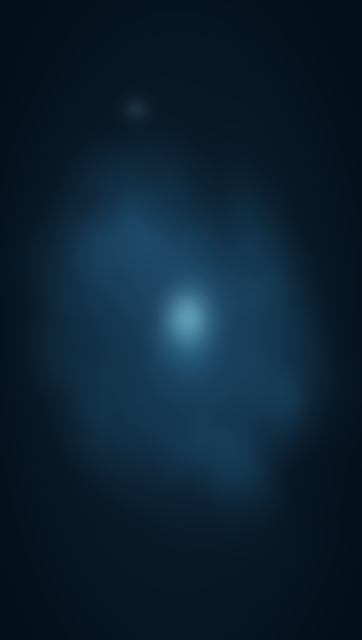
This background is drawn by a Shadertoy shader. Its source:

```glsl
// A dim blue nebula with a bright, slightly elongated core on a near-black sky.
// Tilted Gaussian glows and one soft ellipse are summed into a light amount,
// bent and mottled by gradient noise, then tinted from navy to pale teal.

vec2 hashGradient(vec2 cell) {
    float angle = 6.2832 * fract(sin(dot(cell, vec2(127.1, 311.7))) * 43758.5);
    return vec2(cos(angle), sin(angle));
}

float gradientNoise(vec2 p) {
    vec2 i = floor(p), f = fract(p);
    vec2 u = f * f * f * (f * (f * 6.0 - 15.0) + 10.0);
    vec2 e = vec2(0.0, 1.0);
    return mix(
        mix(dot(hashGradient(i), f), dot(hashGradient(i + e.yx), f - e.yx), u.x),
        mix(dot(hashGradient(i + e), f - e), dot(hashGradient(i + 1.0), f - 1.0), u.x),
        u.y);
}

float fbm(vec2 p) {
    float sum = 0.0, gain = 0.6;
    for (int octave = 0; octave < 3; octave++) {
        sum += gain * gradientNoise(p);
        p = mat2(1.6, 1.2, -1.2, 1.6) * p + 7.3;
        gain *= 0.45;
    }
    return sum;
}

// Offset from a centre, turned by tilt and divided by the radii
vec2 local(vec2 p, vec2 centre, vec2 radii, float tilt) {
    float c = cos(tilt), s = sin(tilt);
    return mat2(c, -s, s, c) * (p - centre) / radii;
}

float glow(vec2 p, vec2 centre, vec2 radii, float tilt) {
    vec2 q = local(p, centre, radii, tilt);
    return exp(-dot(q, q));
}

void mainImage(out vec4 fragColor, in vec2 fragCoord) {
    // Height runs from -0.5 to 0.5; width keeps the portrait proportion
    vec2 uv = fragCoord / iResolution.xy;
    vec2 p = (uv - 0.5) * vec2(0.566, 1.0);

    // Bend the cloud outlines
    vec2 w = p + 0.035 * vec2(fbm(p * 7.0 + 3.1), fbm(p * 7.0 + 19.4));

    // Broad cloud leaning from upper left to lower right
    float rim = length(local(w, vec2(-0.005, -0.02), vec2(0.22, 0.30), 0.28));
    float cloud = 0.62 * smoothstep(1.22, 0.5, rim);
    cloud += 0.10 * glow(w, vec2(-0.02, 0.02), vec2(0.27, 0.36), 0.2);

    // Lobes and arms
    cloud += 0.36 * glow(w, vec2(-0.12, 0.115), vec2(0.085, 0.085), 0.0);
    cloud += 0.16 * glow(w, vec2(-0.05, 0.15), vec2(0.035, 0.10), 0.75);
    cloud += 0.16 * glow(w, vec2(0.13, 0.06), vec2(0.055, 0.15), 0.25);
    cloud += 0.22 * glow(w, vec2(0.17, -0.12), vec2(0.06, 0.06), 0.0);
    cloud += 0.28 * glow(w, vec2(0.09, -0.23), vec2(0.05, 0.09), 0.5);
    cloud += 0.14 * glow(w, vec2(-0.13, -0.14), vec2(0.06, 0.06), 0.0);

    // Dark lanes
    cloud -= 0.20 * glow(w, vec2(0.055, 0.18), vec2(0.03, 0.10), 0.2);
    cloud -= 0.14 * glow(w, vec2(-0.07, -0.08), vec2(0.07, 0.09), 0.3);
    cloud -= 0.16 * glow(w, vec2(0.19, -0.24), vec2(0.06, 0.06), 0.0);
    cloud = max(cloud, 0.0) * (1.0 + 0.35 * fbm(p * 9.0 + 5.0));

    // Halo around the core and its downward tail
    cloud += 0.48 * glow(p, vec2(0.015, -0.01), vec2(0.09, 0.13), 0.1);
    cloud += 0.38 * glow(p, vec2(0.008, -0.02), vec2(0.042, 0.075), 0.0);

    // Navy sky, darker toward the borders and the top
    float border = length((uv - vec2(0.5, 0.46)) * vec2(1.0, 0.85));
    vec3 color = mix(vec3(0.030, 0.092, 0.148), vec3(0.008, 0.058, 0.098),
                     smoothstep(0.25, 0.68, border));
    color += vec3(0.068, 0.160, 0.212) * cloud;

    // Core and the faint smudge above
    color += vec3(0.23, 0.27, 0.23) * glow(p, vec2(0.010, 0.004), vec2(0.034, 0.041), 0.0);
    color += vec3(0.065, 0.085, 0.090) * glow(p, vec2(-0.070, 0.329), vec2(0.020, 0.018), 0.0);

    fragColor = vec4(color, 1.0);
}
```
